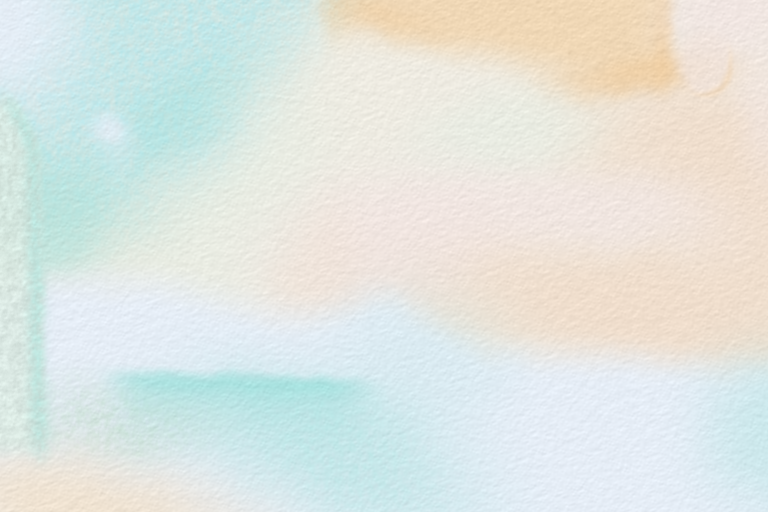
Write a Shadertoy shader that draws this background.

```glsl
const vec3 CREAM = vec3(0.935, 0.922, 0.885);
const vec3 MINT = vec3(0.905, 0.928, 0.89);
const vec3 ICE = vec3(0.90, 0.93, 0.965);
const vec3 AQUA = vec3(0.755, 0.90, 0.905);
const vec3 TEAL = vec3(0.59, 0.87, 0.85);
const vec3 SAGE = vec3(0.80, 0.88, 0.85);
const vec3 PINK = vec3(0.943, 0.90, 0.885);
const vec3 PEACH = vec3(0.938, 0.868, 0.80);
const vec3 OCHRE = vec3(0.94, 0.835, 0.69);
const vec3 AMBER = vec3(0.93, 0.77, 0.56);

float hash(vec2 p) {
    vec3 q = fract(p.xyx * 0.1031);
    q += dot(q, q.yzx + 33.33);
    return fract((q.x + q.y) * q.z);
}

float noise(vec2 p) {
    vec2 i = floor(p), f = fract(p);
    f = f * f * (3.0 - 2.0 * f);
    vec2 e = vec2(0.0, 1.0);
    return mix(mix(hash(i), hash(i + e.yx), f.x),
               mix(hash(i + e), hash(i + e.yy), f.x), f.y);
}

float fbm(vec2 p) {
    float sum = 0.0, weight = 0.5;
    for (int i = 0; i < 4; i++) {
        sum += weight * noise(p);
        p = mat2(1.6, 1.2, -1.2, 1.6) * p + 7.3;
        weight *= 0.5;
    }
    return sum;
}

// Soft step centred on an edge
float rise(float edge, float soft, float x) {
    return smoothstep(edge - soft, edge + soft, x);
}

float band(float lo, float hi, float soft, float x) {
    return rise(lo, soft, x) * (1.0 - rise(hi, soft, x));
}

// Soft elliptical pool of pigment
float pool(vec2 p, vec2 centre, vec2 radius, float angle) {
    vec2 d = p - centre;
    float c = cos(angle), s = sin(angle);
    d = vec2(c * d.x + s * d.y, c * d.y - s * d.x) / radius;
    float r2 = dot(d, d);
    return exp(-r2 * sqrt(r2));
}

// Slanted paper tooth
float paperHeight(vec2 p) {
    vec2 q = mat2(0.94, -0.34, 0.34, 0.94) * p;
    return 0.55 * noise(q * vec2(85.0, 150.0)) + 0.45 * noise(q * vec2(200.0, 270.0) + 5.0);
}

vec3 warmWashes(vec3 col, vec2 p) {
    col = mix(col, MINT, 0.8 * pool(p, vec2(0.44, 0.62), vec2(0.20, 0.30), -0.5));
    col = mix(col, PINK, pool(p, vec2(0.82, 0.53), vec2(0.30, 0.17), 0.25));
    col = mix(col, PEACH, 0.3 * pool(p, vec2(0.63, 0.47), vec2(0.09, 0.13), -0.3));
    col = mix(col, PEACH, 0.95 * pool(p, vec2(1.42, 0.69), vec2(0.32, 0.17), -0.25));
    col = mix(col, PEACH, pool(p, vec2(1.24, 0.40), vec2(0.42, 0.14), -0.05));
    col = mix(col, PEACH, 0.8 * pool(p, vec2(1.48, 0.45), vec2(0.15, 0.25), 0.0));
    col = mix(col, PINK, 0.8 * pool(p, vec2(1.18, 0.59), vec2(0.24, 0.08), -0.12));
    col = mix(col, MINT, 0.75 * pool(p, vec2(0.98, 0.74), vec2(0.20, 0.08), 0.15));

    // Ochre sheet, thinning below and settled at its rim
    float edge = mix(0.935, 0.84, smoothstep(0.60, 1.25, p.x));
    float sheet = rise(edge, 0.06, p.y) * band(0.64, 1.32, 0.02, p.x);
    col = mix(col, OCHRE, 0.88 * sheet);
    col = mix(col, AMBER, 0.5 * pool(p, vec2(1.28, 0.85), vec2(0.17, 0.04), 0.1));
    col = mix(col, AMBER, 0.25 * pool(p, vec2(0.74, 0.955), vec2(0.13, 0.035), -0.25));
    return mix(col, AMBER, 0.3 * pool(p, vec2(1.30, 0.93), vec2(0.02, 0.10), 0.05));
}

vec3 paleBloom(vec3 col, vec2 p) {
    col = mix(col, PINK, 0.95 * pool(p, vec2(1.43, 0.97), vec2(0.13, 0.10), 0.0));
    col = mix(col, PINK, 0.6 * pool(p, vec2(1.50, 0.78), vec2(0.06, 0.14), 0.0));
    float d = length((p - vec2(1.385, 0.868)) / vec2(0.9, 1.0)) - 0.06;
    col = mix(col, mix(PINK, PEACH, 0.3), 0.8 * (1.0 - rise(0.0, 0.02, d)));
    float lowerRight = rise(2.22, 0.07, 1.1 * p.x + 1.5 - p.y);
    float rim = exp(-d * d / 0.00005) * lowerRight;
    return mix(col, AMBER, 0.42 * rim);
}

vec3 coolWashes(vec3 col, vec2 p, float grain) {
    // Upper diagonal wash, greying as it sinks
    float upper = (1.0 - rise(0.22 + 0.74 * (p.y - 0.45), 0.15, p.x)) * rise(0.49, 0.11, p.y);
    vec3 wash = mix(SAGE + vec3(0.01, 0.02, 0.02), AQUA, rise(0.64, 0.12, p.y));
    col = mix(col, wash, upper * (0.9 + 0.9 * grain));
    col = mix(col, TEAL, 0.28 * pool(p, vec2(0.33, 0.77), vec2(0.20, 0.07), 0.6));
    col = mix(col, TEAL, 0.36 * pool(p, vec2(0.09, 0.57), vec2(0.12, 0.12), 0.0));
    col = mix(col, ICE, 0.95 * pool(p, vec2(0.0, 0.96), vec2(0.16, 0.18), 0.0));
    col = mix(col, ICE, 0.75 * pool(p, vec2(0.205, 0.75), vec2(0.032, 0.028), -0.4));
    col = mix(col, ICE, 0.3 * pool(p, vec2(0.22, 0.72), vec2(0.04, 0.06), 0.0));

    // Lower pale wash
    float crest = (p.x - 0.76) / 0.11;
    float shore = mix(0.455, 0.295, smoothstep(0.10, 1.15, p.x)) + 0.08 * exp(-crest * crest);
    col = mix(col, ICE, 1.0 - rise(shore, 0.055, p.y));
    col = mix(col, AQUA, 0.30 * pool(p, vec2(0.82, 0.29), vec2(0.18, 0.15), -0.4));
    col = mix(col, AQUA, 0.7 * pool(p, vec2(1.54, 0.16), vec2(0.17, 0.17), 0.0));

    // Sinking stroke and its runoff
    float runoff = pool(p, vec2(0.66, 0.12), vec2(0.30, 0.14), -0.4);
    col = mix(col, AQUA, runoff * (0.85 + 0.6 * grain));
    float dregs = pool(p, vec2(0.23, 0.175), vec2(0.20, 0.08), 0.0);
    col = mix(col, SAGE, dregs * (0.65 + 1.3 * grain));
    float depth = 0.285 - 0.04 * p.x - p.y;
    float stroke = rise(0.004, 0.02, depth) * exp(-max(depth, 0.0) / 0.058);
    col = mix(col, TEAL, stroke * band(0.25, 0.70, 0.07, p.x));
    return mix(col, PEACH + vec3(0.0, 0.02, 0.02), pool(p, vec2(0.15, 0.0), vec2(0.34, 0.12), -0.15));
}

vec3 sideStroke(vec3 col, vec2 p, float grain) {
    float side = 0.073 + 0.022 * (1.0 - p.y) - 0.7 * pow(max(p.y - 0.70, 0.0), 1.2);
    float body = (1.0 - rise(side, 0.010, p.x)) * band(0.12, 0.805, 0.025, p.y);
    col = mix(col, SAGE + vec3(0.05, 0.03, 0.03), body * 0.85);
    float rim = exp(-pow((p.x - side + 0.014) / 0.018, 2.0));
    col = mix(col, mix(TEAL, SAGE, 0.55), rim * band(0.12, 0.80, 0.05, p.y) * (0.65 + grain));
    return col + body * grain * 0.10;
}

void mainImage(out vec4 fragColor, in vec2 fragCoord) {
    vec2 p = fragCoord / iResolution.y;
    vec2 wander = vec2(fbm(p * 7.0), fbm(p * 7.0 + 19.0)) - 0.47;
    vec2 q = p + 0.06 * wander;
    float grain = fbm(p * vec2(105.0, 80.0)) - 0.47;

    vec3 col = warmWashes(CREAM, q);
    col = paleBloom(col, p + 0.06 * wander);
    col = coolWashes(col, q, grain);
    col = sideStroke(col, p + 0.015 * wander, grain);

    // Relief light and pigment caught in the tooth
    float relief = paperHeight(p) - paperHeight(p + vec2(0.002, -0.004));
    float pigment = 1.0 - min(col.r, col.b);
    col += 0.058 * relief + grain * (0.012 + 0.07 * pigment);
    fragColor = vec4(clamp(col, 0.0, 1.0), 1.0);
}
```
